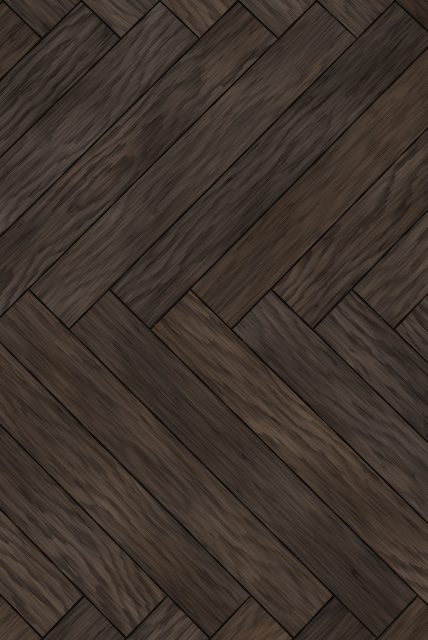
Write a Shadertoy shader that draws this texture.

```glsl
// Dark smoked-oak herringbone floor: zigzag bands of long planks laid at 45 degrees,
// seen with a slight perspective. Each plank gets its own tint and a grain made of
// arched growth rings, long fibres and thin pores from stretched gradient noise.

#define PITCH 0.1263                // distance between zigzag peaks, in canvas heights
#define BAND 3.675                  // band height, in pitches
#define PEAK vec2(0.1705, 0.5485)   // one peak of the zigzag
#define TILT 0.0653                 // perspective strength
#define VANISH_X 0.052              // axis of the perspective
#define JOINT 0.0095                // half width of the joints, in pitches
#define RINGS 5.0                   // growth rings across a plank
#define DARK_WOOD vec3(0.150, 0.128, 0.114)
#define LIGHT_WOOD vec3(0.340, 0.296, 0.266)
#define WARM_TINT vec3(1.04, 0.92, 0.79)
#define JOINT_COLOR vec3(0.060, 0.046, 0.040)

float hash(vec2 p) {
    vec3 q = fract(p.xyx * 0.1031);
    q += dot(q, q.yzx + 33.33);
    return fract((q.x + q.y) * q.z);
}

float cornerSlope(vec2 cell, vec2 offset) {
    float angle = 6.2832 * hash(cell);
    return dot(vec2(cos(angle), sin(angle)), offset);
}

// Gradient noise, roughly -0.6 to 0.6
float noise(vec2 p) {
    vec2 i = floor(p), f = p - i, e = vec2(1, 0);
    vec2 u = f * f * f * (f * (f * 6.0 - 15.0) + 10.0);
    float low = mix(cornerSlope(i, f), cornerSlope(i + e, f - e), u.x);
    float high = mix(cornerSlope(i + e.yx, f - e.yx), cornerSlope(i + 1.0, f - 1.0), u.x);
    return mix(low, high, u.y);
}

// Every other zigzag is shifted sideways by the band height
float bandShift(float band) {
    return BAND * mod(band, 2.0);
}

float zigzag(float x, float band) {
    x -= bandShift(band);
    return band * BAND - abs(x - round(x));
}

// Returns (along, across) inside the plank; outputs the plank id and joint distance
vec2 herringbone(vec2 p, out vec2 id, out float edge) {
    float band = floor(p.y / BAND);
    if (p.y > zigzag(p.x, band + 1.0)) band += 1.0;
    float odd = mod(band, 2.0);
    float lean = 1.0 - 2.0 * odd;
    vec2 q = p - vec2(bandShift(band), band * BAND);

    float across = q.x - lean * q.y;
    float row = floor(across);
    float along = lean * q.x + q.y - lean * row + odd;
    across -= row;

    id = vec2(row, band);
    float side = min(across, 1.0 - across);
    float end = min(along, 2.0 * BAND - along);
    edge = min(side, end) * 0.7071;
    return vec2(along, across);
}

vec3 wood(vec2 g, vec2 id) {
    vec2 seed = id + 47.0;
    float tint = hash(seed), figure = hash(seed + 13.7), warmth = hash(seed + 31.3);
    vec2 s = g + 60.0 * vec2(hash(seed + 5.1), hash(seed + 71.9));

    // Growth rings: nested arches around a heart line, with ragged sharp sides
    float heart = g.y - mix(-0.4, 1.4, hash(seed + 91.3));
    float level = RINGS * sqrt(heart * heart + 0.015) + 0.7 * g.x * (figure - 0.3);
    level += 2.4 * noise(s * vec2(0.5, 0.9)) + 0.5 * noise(s * vec2(1.5, 3.5));
    level += 0.3 * noise(s * vec2(3.0, 15.0)) + 0.22 * noise(s * vec2(5.0, 32.0));
    float phase = fract(level);
    float rings = smoothstep(0.0, 0.12, phase) * (1.0 - smoothstep(0.4, 0.95, phase)) - 0.5;

    // Smoky patches, streaks and crisp fibres
    float smoke = noise(s * vec2(0.5, 1.1) + 9.0);
    float streak = noise(s * vec2(0.6, 9.0) + 23.0);
    float fibre = noise(s * vec2(1.6, 33.0) + 41.0);
    fibre = smoothstep(-0.35, 0.35, fibre) - 0.5;

    // Thin dark pores, gathered in patches
    float pores = 1.0 - smoothstep(0.0, 0.12, abs(noise(s * vec2(1.1, 17.0) + 77.0)));
    pores *= smoothstep(-0.1, 0.3, noise(s * vec2(1.4, 4.0) + 63.0));

    float ringStrength = mix(0.12, 0.52, figure) * (0.8 + 1.0 * smoke);
    float tone = 0.49 + 0.3 * (tint - 0.5) + ringStrength * rings
               + 0.36 * smoke + 0.26 * streak + 0.27 * fibre - 0.3 * pores;
    vec3 color = mix(DARK_WOOD, LIGHT_WOOD, clamp(tone, -0.2, 1.15));

    // Some planks and patches lean brown, slightly more in the odd bands
    float brown = 0.65 * warmth * warmth + 0.12 * mod(id.y, 2.0)
                + 0.4 * noise(s * vec2(0.6, 2.0) + 55.0);
    return color * mix(vec3(1), WARM_TINT, clamp(brown, 0.0, 1.0));
}

void mainImage(out vec4 fragColor, in vec2 fragCoord) {
    // Flatten the perspective, then measure in pitches from a zigzag peak
    vec2 p = fragCoord / iResolution.y;
    p -= vec2(VANISH_X, PEAK.y);
    p /= 1.0 - TILT * p.y;
    p = (p + vec2(VANISH_X - PEAK.x, 0.0)) / PITCH;
    float pixel = 1.0 / (iResolution.y * PITCH);

    vec2 id;
    float edge;
    vec2 grain = herringbone(p, id, edge);
    vec3 color = wood(grain, id);

    // Narrow worn bevel beside the joint
    color *= 1.0 - 0.14 * exp(-edge * 50.0);

    // Uneven dark joint with a little pale grit
    float halfWidth = JOINT * (1.0 + 0.9 * noise(p * 4.0));
    float joint = 1.0 - smoothstep(halfWidth - 0.5 * pixel, halfWidth + 0.6 * pixel, edge);
    float grit = smoothstep(0.4, 0.6, noise(p * 24.0)) * smoothstep(0.0, 0.4, noise(p * 0.7));
    color = mix(color, JOINT_COLOR + 0.25 * grit, joint);

    fragColor = vec4(color, 1.0);
}
```
